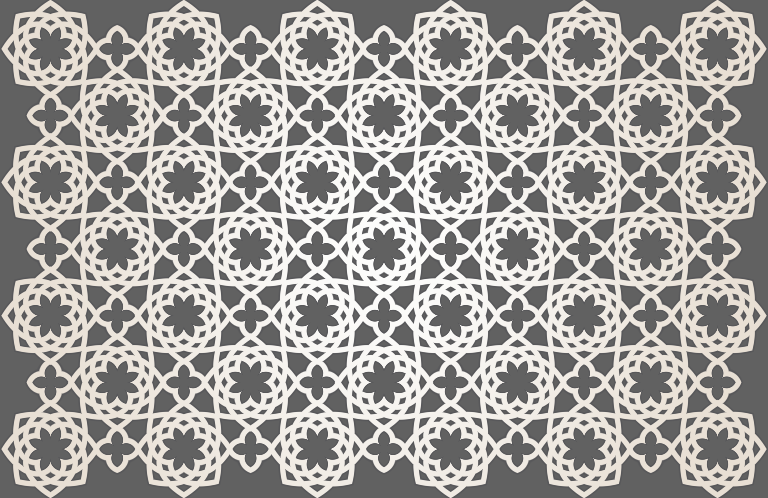
A WebGL 1 fragment shader for this pattern:

```glsl
precision highp float;
// Pale interlaced lattice of eight-petal rosettes and four-lobed crosses on grey.

uniform vec2 u_resolution;

const float PI = 3.14159265;

// Angle from the nearest of n evenly spaced axes
float foldAngle(float angle, float n) {
  float sector = 2.0 * PI / n;
  return abs(mod(angle + 0.5 * sector, sector) - 0.5 * sector);
}

// Approximate distance to a polar curve with the given radius and slope dr/da
float polarDistance(float r, float radius, float slope) {
  float k = slope / radius;
  return abs(r - radius) / sqrt(1.0 + k * k);
}

// Sixteen arcs, each sweeping a quarter turn from a petal tip to the inner star
float rosette(float r, float angle) {
  float a = foldAngle(angle, 8.0);
  float d = 1.0;
  for (int k = -2; k <= 2; k++) {
    float t = abs(a + float(k) * PI / 4.0) / (0.5 * PI);
    if (t <= 1.0) {
      float radius = 0.69 - 0.42 * t - 0.24 * t * (1.0 - t) * (1.0 - 2.0 * t);
      float slope = (-0.42 - 0.24 * (1.0 - 6.0 * t + 6.0 * t * t)) / (0.5 * PI);
      d = min(d, polarDistance(r, radius, slope));
    }
  }
  return d;
}

// Four pointed lobes with notches on the diagonals
float lobedCross(float r, float angle) {
  float t = foldAngle(angle, 4.0) / (0.25 * PI);
  float radius = 0.315 - 0.1 * t - 0.043 * t * t;
  float slope = (-0.1 - 0.086 * t) / (0.25 * PI);
  return polarDistance(r, radius, slope);
}

// Finite 11 by 7 checkerboard of rosettes and crosses
float lattice(vec2 p) {
  vec2 home = floor(p + 0.5);
  float d = 1.0;
  for (int j = -1; j <= 1; j++) {
    for (int i = -1; i <= 1; i++) {
      vec2 cell = home + vec2(float(i), float(j));
      if (abs(cell.x) < 5.5 && abs(cell.y) < 3.5) {
        vec2 q = p - cell;
        float r = length(q);
        float angle = atan(q.y, q.x + 0.00001);
        bool isRosette = mod(cell.x + cell.y, 2.0) < 0.5;
        d = min(d, isRosette ? rosette(r, angle) : lobedCross(r, angle));
      }
    }
  }
  return d;
}

void main() {
  // One unit is the spacing between neighbouring motifs
  float pixel = 7.466 / u_resolution.y;
  vec2 p = (gl_FragCoord.xy - 0.5 * u_resolution) * pixel;
  float d = lattice(p);

  // Grey ground, slightly darker beside the lines
  vec3 ground = mix(vec3(0.34, 0.34, 0.35), vec3(0.38), smoothstep(0.05, 0.075, d));

  // Lines fade from near white in the middle to warm cream at the sides
  float fade = smoothstep(0.0, 1.0, length(p * vec2(1.0, 0.9)) / 6.0);
  vec3 line = mix(vec3(0.99, 0.99, 0.985), vec3(0.91, 0.875, 0.83), fade);

  float cover = 1.0 - smoothstep(-0.6 * pixel, 0.6 * pixel, d - 0.04);
  gl_FragColor = vec4(mix(ground, line, cover), 1.0);
}
```
